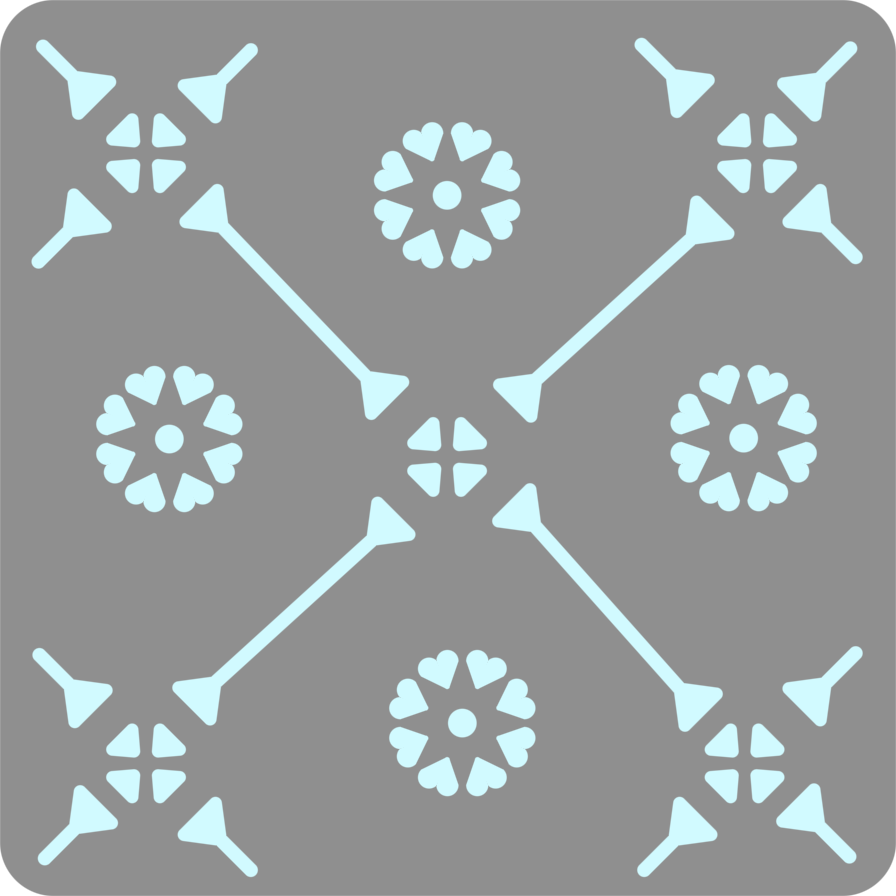
This pattern is drawn by a three.js fragment shader. Its source:

```glsl
varying vec2 vUv;

const vec3 PAPER = vec3(1.0);
const vec3 GREY = vec3(0.56);
const vec3 ICE = vec3(0.82, 0.98, 1.0);
const float EDGE = 0.001;
const float STEM_RADIUS = 0.0078;

float fill(float d) {
  return 1.0 - smoothstep(-EDGE, EDGE, d);
}

float roundedBox(vec2 p, vec2 halfSize, float radius) {
  vec2 q = abs(p) - halfSize + radius;
  return length(max(q, 0.0)) + min(max(q.x, q.y), 0.0) - radius;
}

// Stroke whose radius runs from ra at a to rb at b
float taper(vec2 p, vec2 a, vec2 b, float ra, float rb) {
  vec2 ab = b - a;
  float h = clamp(dot(p - a, ab) / max(dot(ab, ab), 1e-6), 0.0, 1.0);
  return length(p - a - ab * h) - mix(ra, rb, h);
}

float stem(vec2 p, vec2 a, vec2 b) {
  return taper(p, a, b, STEM_RADIUS, STEM_RADIUS);
}

// Squared distance to one side, and the signed side of its line
vec2 triangleSide(vec2 p, vec2 a, vec2 b, float winding) {
  vec2 e = b - a;
  vec2 v = p - a;
  vec2 w = v - e * clamp(dot(v, e) / dot(e, e), 0.0, 1.0);
  return vec2(dot(w, w), winding * (v.x * e.y - v.y * e.x));
}

float roundedTriangle(vec2 p, vec2 a, vec2 b, vec2 c, float radius) {
  float winding = sign((b.x - a.x) * (a.y - c.y) - (b.y - a.y) * (a.x - c.x));
  vec2 d = min(min(triangleSide(p, a, b, winding),
                   triangleSide(p, b, c, winding)),
                   triangleSide(p, c, a, winding));
  return -sqrt(d.x) * sign(d.y) - radius;
}

// Four petals ringed by four arrowheads; tails switches each short stem
float hub(vec2 p, vec2 centre, vec4 reachX, vec4 reachY, vec4 tails) {
  vec2 q = p - centre;
  float d = roundedTriangle(abs(q), vec2(0.0135), vec2(0.0375, 0.0155),
                            vec2(0.0155, 0.0375), 0.007);
  for (int i = 0; i < 4; i++) {
    float k = float(i);
    vec2 quadrant = 2.0 * vec2(mod(k, 2.0), floor(k / 2.0)) - 1.0;
    vec2 local = q * quadrant - vec2(reachX[i], reachY[i]);
    float head = roundedTriangle(local, vec2(0.0), vec2(-0.0055, -0.0405),
                                 vec2(-0.0405, -0.0055), 0.0072);
    float tail = stem(local, vec2(0.0), vec2(0.034 * tails[i]));
    // A bare head keeps its own apex, without the stem cap
    d = min(d, min(head, mix(head, tail, tails[i])));
  }
  return d;
}

// Eight hearts around a dot
float flower(vec2 p, vec2 centre) {
  vec2 q = p - centre;
  float sector = 0.78539816;
  float angle = mod(atan(q.y, q.x), sector) - 0.5 * sector;
  vec2 local = length(q) * vec2(cos(angle), abs(sin(angle)));
  float heart = taper(local, vec2(0.0443, 0.0), vec2(0.0703, 0.0111),
                      0.003, 0.0124);
  return min(heart, length(q) - 0.016);
}

void main() {
  vec2 p = vUv;

  // Corner hubs and the central hub
  float d = hub(p, vec2(0.163, 0.829), vec4(0.086, 0.085, 0.081, 0.083),
                vec4(0.087, 0.082, 0.085, 0.081), vec4(1.0, 0.0, 1.0, 1.0));
  d = min(d, hub(p, vec2(0.845, 0.829), vec4(0.073, 0.076, 0.095, 0.070),
                 vec4(0.095, 0.082, 0.087, 0.083), vec4(0.0, 1.0, 1.0, 1.0)));
  d = min(d, hub(p, vec2(0.163, 0.148), vec4(0.079, 0.083, 0.085, 0.077),
                 vec4(0.072, 0.085, 0.087, 0.090), vec4(1.0, 1.0, 1.0, 0.0)));
  d = min(d, hub(p, vec2(0.831, 0.148), vec4(0.078, 0.083, 0.072, 0.090),
                 vec4(0.085, 0.070, 0.083, 0.089), vec4(1.0, 1.0, 0.0, 1.0)));
  d = min(d, hub(p, vec2(0.499, 0.490), vec4(0.083, 0.098, 0.090, 0.099),
                 vec4(0.092, 0.077, 0.089, 0.086), vec4(0.0)));

  // Long diagonal stems
  d = min(d, stem(p, vec2(0.248, 0.747), vec2(0.409, 0.579)));
  d = min(d, stem(p, vec2(0.772, 0.734), vec2(0.598, 0.576)));
  d = min(d, stem(p, vec2(0.240, 0.238), vec2(0.416, 0.398)));
  d = min(d, stem(p, vec2(0.759, 0.231), vec2(0.597, 0.413)));

  // Flowers between the arms
  d = min(d, flower(p, vec2(0.499, 0.782)));
  d = min(d, flower(p, vec2(0.189, 0.510)));
  d = min(d, flower(p, vec2(0.830, 0.511)));
  d = min(d, flower(p, vec2(0.516, 0.193)));

  // Tile with rounded corners
  float tile = fill(roundedBox(p - 0.5, vec2(0.5), 0.06));
  vec3 colour = mix(GREY, ICE, fill(d));
  gl_FragColor = vec4(mix(PAPER, colour, tile), 1.0);
}
```
